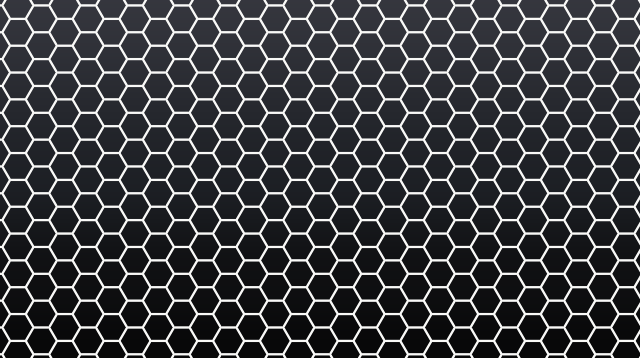
Write a WebGL 1 fragment shader that draws this pattern.

```glsl
precision highp float;
// White honeycomb mesh of flat-topped hexagons over a charcoal vertical gradient.

uniform vec2 u_resolution;

const vec2 REPEATS = vec2(13.67, 13.34);    // lattice periods across and down
const vec2 FIRST_CENTER = vec2(0.028, 0.0152); // canvas fraction from top left
const vec2 LATTICE = vec2(1.7320508, 1.0);  // period of hexagons one unit tall
const float LINE_WIDTH = 0.086;             // fraction of hexagon height

const vec3 LINE_COLOR = vec3(0.975, 0.975, 0.97);
const vec3 TOP_COLOR = vec3(0.215, 0.22, 0.25);
const vec3 MIDDLE_COLOR = vec3(0.11, 0.12, 0.14);
const vec3 LOW_COLOR = vec3(0.06, 0.062, 0.07);
const vec3 BOTTOM_COLOR = vec3(0.03, 0.03, 0.033);

// Offset from the nearest point of a rectangular lattice
vec2 wrapCentered(vec2 p, vec2 period) {
  return mod(p + 0.5 * period, period) - 0.5 * period;
}

// Distance from inside a unit-height hexagon to its border
float hexBorder(vec2 p) {
  p = abs(p);
  return 0.5 - max(p.y, dot(p, vec2(0.8660254, 0.5)));
}

// Two interleaved lattices form the honeycomb
float honeycombBorder(vec2 p) {
  float even = hexBorder(wrapCentered(p, LATTICE));
  float odd = hexBorder(wrapCentered(p - 0.5 * LATTICE, LATTICE));
  return max(even, odd);
}

// Dark backdrop, depth running from 0 at the top to 1 at the bottom
vec3 backdrop(float depth) {
  vec3 color = mix(TOP_COLOR, MIDDLE_COLOR, smoothstep(-0.12, 0.6, depth));
  color = mix(color, LOW_COLOR, smoothstep(0.5, 0.78, depth));
  return mix(color, BOTTOM_COLOR, smoothstep(0.75, 1.0, depth));
}

void main() {
  vec2 uv = gl_FragCoord.xy / u_resolution;
  uv.y = 1.0 - uv.y;

  vec2 p = (uv - FIRST_CENTER) * REPEATS * LATTICE;
  float pixel = REPEATS.y / u_resolution.y;
  float edge = honeycombBorder(p) - 0.5 * LINE_WIDTH;
  float line = 1.0 - smoothstep(-0.6 * pixel, 0.6 * pixel, edge);

  gl_FragColor = vec4(mix(backdrop(uv.y), LINE_COLOR, line), 1.0);
}
```
